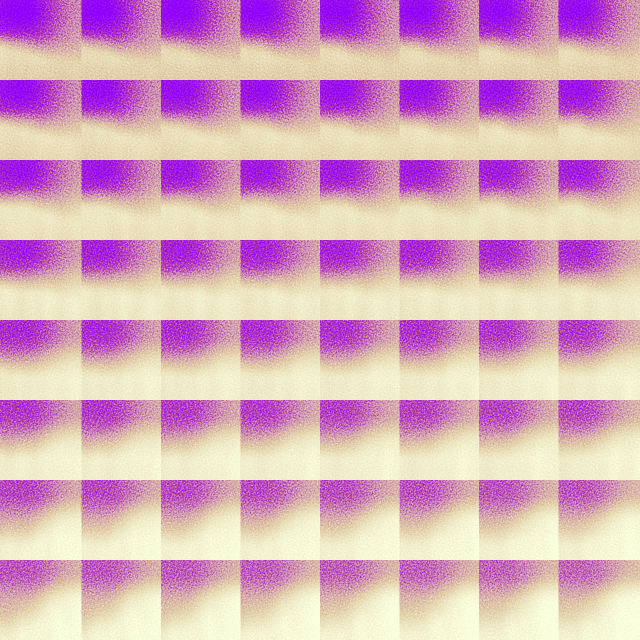
Write a WebGL 1 fragment shader that draws this pattern.

```glsl
precision highp float;
// Eight by eight grid of grainy violet-to-cream gradients that fade down the rows.

uniform vec2 u_resolution;

vec2 gradientAt(vec2 cell) {
  float angle = 6.2832 * fract(sin(dot(cell, vec2(127.1, 311.7))) * 43758.55);
  return vec2(cos(angle), sin(angle));
}

float gradientNoise(vec2 p) {
  vec2 i = floor(p), f = fract(p);
  vec2 u = f * f * f * (f * (f * 6.0 - 15.0) + 10.0);
  float bottom = mix(dot(gradientAt(i), f),
                     dot(gradientAt(i + vec2(1.0, 0.0)), f - vec2(1.0, 0.0)), u.x);
  float top = mix(dot(gradientAt(i + vec2(0.0, 1.0)), f - vec2(0.0, 1.0)),
                  dot(gradientAt(i + 1.0), f - 1.0), u.x);
  return mix(bottom, top, u.y);
}

// Ink density: 0 is cream, 1 is violet.
float inkDensity(vec2 uv) {
  // Columns are a hair narrow, so the outer two take up the slack.
  vec2 grid = vec2(4.0 + (uv.x - 0.5) * 8.05, (1.0 - uv.y) * 8.0);
  vec2 cell = clamp(floor(grid), 0.0, 7.0);
  vec2 p = grid - cell;
  float fade = cell.y / 7.0;
  float drift = cell.x / 7.0;

  // The lower edge of the ink tilts the other way as the rows go down.
  float edgeLeft = 0.5 - 0.22 * fade + 0.45 * fade * fade;
  float edgeRight = 0.64 - 0.16 * fade;
  float edge = mix(edgeLeft, edgeRight, smoothstep(0.1, 0.9, p.x));
  edge -= 0.1 * fade * exp(-pow((p.x - 0.72) / 0.25, 2.0));
  edge += 0.05 * gradientNoise(vec2(p.x * 3.5 + 0.4 * drift, cell.y * 0.6 + 0.3));
  float softness = mix(0.13, 0.25, p.x) + 0.14 * fade * fade;
  float body = 1.0 - smoothstep(edge - softness, edge + softness, p.y);

  // Strong at the upper left, pale at the right.
  float tone = mix(mix(0.88, 0.67, fade), mix(0.5, 0.36, fade),
                   smoothstep(0.3, 1.05, p.x));
  tone -= (0.08 + 0.22 * fade) * smoothstep(0.15, 0.55, p.y);
  vec2 core = (p - vec2(0.25, 0.14)) / vec2(0.36, 0.24);
  tone += 0.14 * (1.0 - fade) * exp(-dot(core, core)) - 0.05 * drift;

  // Tinted ground with faint upright streaks.
  float ground = 0.17 * (1.0 - fade) * (1.0 - 0.4 * fade) + 0.07 * fade * (1.0 - p.x);
  ground += 0.07 * (1.0 - fade) * (1.0 - fade) * smoothstep(0.7, 1.0, p.y);
  ground += 0.04 * gradientNoise(vec2(p.x * 6.0 + cell.x * 0.3, p.y + cell.y * 1.7));
  return mix(ground, tone, body);
}

vec3 inkColor(float density) {
  vec3 color = mix(vec3(0.98, 1.0, 0.87), vec3(0.88, 0.80, 0.65),
                   clamp(density * 4.0, 0.0, 1.0));
  color = mix(color, vec3(0.81, 0.57, 0.69), clamp(density * 4.0 - 1.0, 0.0, 1.0));
  color = mix(color, vec3(0.71, 0.22, 0.75), clamp(density * 4.0 - 2.0, 0.0, 1.0));
  return mix(color, vec3(0.56, 0.0, 1.0), clamp(density * 4.0 - 3.0, 0.0, 1.0));
}

void main() {
  vec2 uv = gl_FragCoord.xy / u_resolution;

  // Four samples smooth the seams between cells.
  float density = 0.0;
  for (int i = 0; i < 4; i++) {
    vec2 offset = vec2(mod(float(i), 2.0), floor(float(i) / 2.0)) * 0.5 - 0.25;
    density += 0.25 * inkDensity(uv + offset / u_resolution);
  }

  // Fine grain, heaviest in the middle tones.
  float grain = gradientNoise(mat2(0.9, 0.436, -0.436, 0.9) * uv * 347.0 + 19.4)
              + gradientNoise(mat2(0.8, -0.6, 0.6, 0.8) * uv * 461.0 + 271.3);
  float strength = 0.06 + 0.22 * smoothstep(0.1, 0.5, density)
                 * (1.0 - 0.5 * smoothstep(0.75, 1.0, density));
  gl_FragColor = vec4(inkColor(density + grain * strength), 1.0);
}
```
